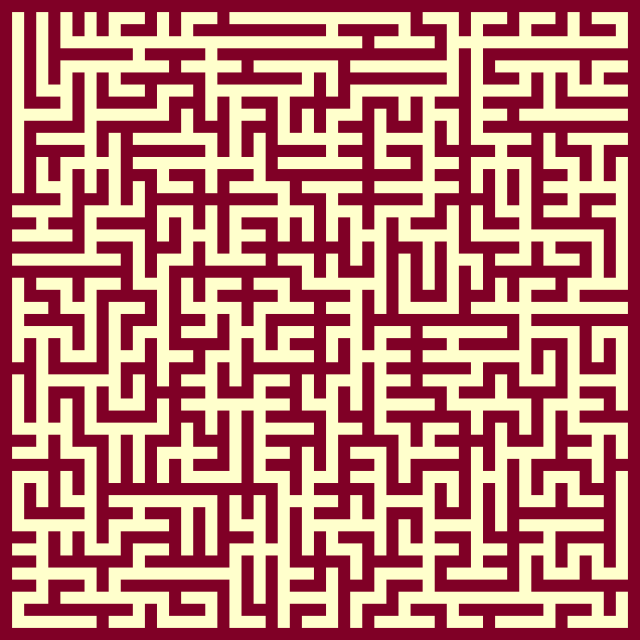
Write a WebGL 2 fragment shader that draws this pattern.

```glsl
#version 300 es
precision highp float;
precision highp int;

uniform vec2 u_resolution;
out vec4 fragColor;

const int ROOMS = 26;              // rooms along each side
const int CELLS = 2 * ROOMS + 1;   // rooms plus the walls between them
const int RADIUS = 7;              // reach of the local search, in rooms
const int SPAN = 2 * RADIUS + 1;
const int MAX_SWEEPS = 20;
const vec3 WALL_COLOR = vec3(0.50, 0.0, 0.15);
const vec3 PATH_COLOR = vec3(1.0, 1.0, 0.80);

float hash(vec2 p) {
    return fract(sin(dot(p, vec2(12.9898, 78.233))) * 43758.5453);
}

bool isBorder(ivec2 cell) {
    return any(lessThan(cell, ivec2(1))) || any(greaterThan(cell, ivec2(CELLS - 2)));
}

// Random cost of opening a wall; the outer frame never opens.
float wallCost(ivec2 cell) {
    return isBorder(cell) ? 2.0 : hash(vec2(cell) + 3.7);
}

// Flood fill from one room through walls cheaper than limit, one bit per room.
bool isJoined(ivec2 room, ivec2 stepDir, float limit) {
    uint east[SPAN];
    uint north[SPAN];
    uint seen[SPAN];
    for (int y = 0; y < SPAN; y++) {
        uint eastRow = 0u;
        uint northRow = 0u;
        for (int x = 0; x < SPAN; x++) {
            ivec2 cell = 2 * (room + ivec2(x, y) - RADIUS) + 1;
            uint bit = 1u << x;
            if (wallCost(cell + ivec2(1, 0)) < limit) eastRow |= bit;
            if (wallCost(cell + ivec2(0, 1)) < limit) northRow |= bit;
        }
        east[y] = eastRow;
        north[y] = northRow;
        seen[y] = 0u;
    }
    seen[RADIUS] = 1u << RADIUS;

    ivec2 goal = ivec2(RADIUS) + stepDir;
    for (int sweep = 0; sweep < MAX_SWEEPS; sweep++) {
        uint changed = 0u;
        for (int k = 0; k < 2 * SPAN; k++) {
            int y = k < SPAN ? k : 2 * SPAN - 1 - k;   // up, then down
            uint row = seen[y];
            if (y > 0) row |= seen[y - 1] & north[y - 1];
            if (y < SPAN - 1) row |= seen[y + 1] & north[y];
            for (int spread = 0; spread < 3; spread++) {
                row |= ((row & east[y]) << 1) | ((row >> 1) & east[y]);
            }
            changed |= row ^ seen[y];
            seen[y] = row;
        }
        if (((seen[goal.y] >> goal.x) & 1u) == 1u) return true;
        if (changed == 0u) break;
    }
    return false;
}

// Minimum spanning tree: open a wall only if no cheaper route links its rooms.
bool isPath(ivec2 cell) {
    if (isBorder(cell)) return false;
    ivec2 odd = cell & 1;
    if (odd.x == odd.y) return odd.x == 1;
    ivec2 stepDir = ivec2(1) - odd;
    ivec2 room = (cell - stepDir - 1) / 2;
    return !isJoined(room, stepDir, wallCost(cell));
}

// Share of path inside a box that may straddle two cells on each axis.
float pathCoverage(vec2 center, vec2 size) {
    vec2 low = center - 0.5 * size;
    vec2 base = floor(low);
    vec2 upper = clamp((low + size - base - 1.0) / size, 0.0, 1.0);
    float coverage = 0.0;
    for (int i = 0; i < 4; i++) {
        ivec2 offset = ivec2(i & 1, i >> 1);
        vec2 share = mix(1.0 - upper, upper, vec2(offset));
        float weight = share.x * share.y;
        if (weight > 0.001 && isPath(ivec2(base) + offset)) coverage += weight;
    }
    return coverage;
}

void main() {
    vec2 pixelSize = float(CELLS) / u_resolution;
    float path = pathCoverage(gl_FragCoord.xy * pixelSize, pixelSize);
    fragColor = vec4(mix(WALL_COLOR, PATH_COLOR, path), 1.0);
}
```
